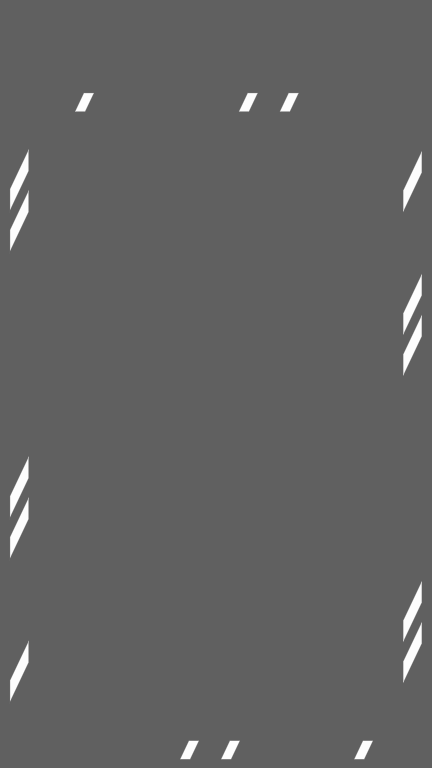
A Shadertoy shader for this background:

```glsl
#define BACKDROP vec3(0.378)
#define MARK_COLOR vec3(0.992)
#define STEP 0.0474        // half of the spacing inside a pair
#define PERIOD 15.0        // steps between pairs on a side rail
#define RAIL_HALF 0.0213   // half thickness of each rail
#define BAND_HALF 0.0114   // half width of a slanted band, along x
#define SLOPE 2.11
#define LOW_CORNER vec2(0.0447, 0.0417)
#define HIGH_CORNER vec2(0.9549, 1.5410)

// Slanted band, before it is trimmed by a rail
float bandDistance(vec2 p) {
    return (abs(p.x - p.y / SLOPE) - BAND_HALF) * SLOPE / length(vec2(1.0, SLOPE));
}

// Band trimmed to a vertical rail
float sideMark(vec2 p) {
    return max(bandDistance(p), abs(p.x) - RAIL_HALF);
}

// Band trimmed to a horizontal rail
float rowMark(vec2 p) {
    vec2 edge = abs(p) - vec2(RAIL_HALF, RAIL_HALF);
    return max(bandDistance(p), max(edge.x, edge.y));
}

// Two pairs and one single mark, counted in steps down from the start
float sideRail(vec2 p, float firstPair, float single) {
    float d = sideMark(p + vec2(0.0, single * STEP));
    for (int i = 0; i < 4; i++) {
        float offset = firstPair + PERIOD * float(i / 2) + 2.0 * float(i % 2);
        d = min(d, sideMark(p + vec2(0.0, offset * STEP)));
    }
    return d;
}

// One pair and one single mark, counted in steps to the right
float rowRail(vec2 p, float pair, float single) {
    float d = rowMark(p - vec2(single * STEP, 0.0));
    for (int i = 0; i < 2; i++) {
        float offset = pair + 2.0 * float(i);
        d = min(d, rowMark(p - vec2(offset * STEP, 0.0)));
    }
    return d;
}

void mainImage(out vec4 fragColor, in vec2 fragCoord) {
    // The canvas width is one unit
    vec2 p = fragCoord / iResolution.x;
    float pixel = 1.0 / iResolution.x;

    // Left and right rails
    float d = sideRail(p - vec2(LOW_CORNER.x, 1.3611), 0.0, 24.0);
    d = min(d, sideRail(p - vec2(HIGH_CORNER.x, 1.3576), 6.0, 0.0));

    // Top and bottom rails
    d = min(d, rowRail(p - vec2(0.1956, HIGH_CORNER.y), 8.0, 0.0));
    d = min(d, rowRail(p - vec2(0.4387, LOW_CORNER.y), 0.0, 8.5));

    // Smooth edge over about one pixel
    float coverage = smoothstep(0.75 * pixel, -0.75 * pixel, d);
    fragColor = vec4(mix(BACKDROP, MARK_COLOR, coverage), 1.0);
}
```
